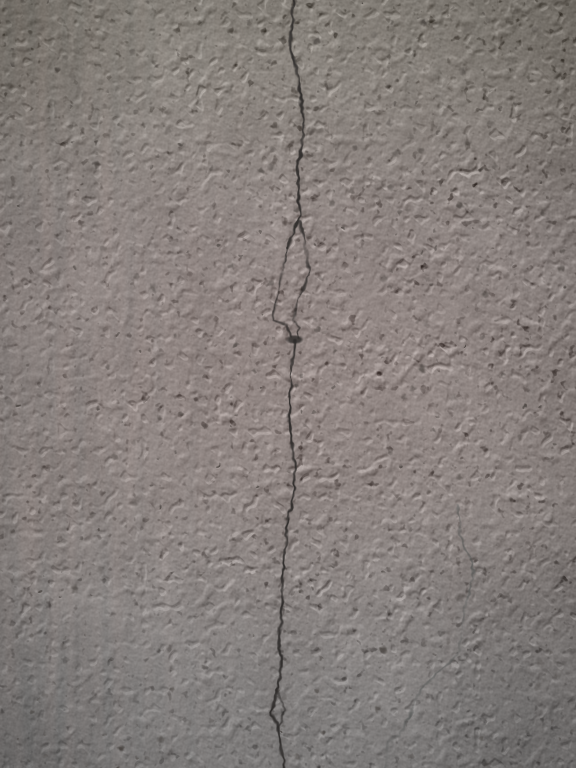
Write a WebGL 2 fragment shader that draws this texture.

```glsl
#version 300 es
precision highp float;
uniform vec2 u_resolution;
out vec4 fragColor;

const vec3 PLASTER = vec3(0.549, 0.527, 0.516);
const vec3 PINK_TINT = vec3(0.024, 0.001, 0.000);
const vec3 COOL_TINT = vec3(-0.020, -0.006, 0.002);
const vec3 WARM_TINT = vec3(-0.004, 0.000, -0.016);
const vec3 CRACK_COLOR = vec3(0.18, 0.17, 0.165);
const vec3 FAINT_COLOR = vec3(0.32, 0.33, 0.325);
const vec3 PIT_COLOR = vec3(0.26, 0.24, 0.225);
const vec2 LIGHT_STEP = vec2(-0.0012, 0.0026);
const float ASPECT = 0.75;
const float RELIEF = 0.22;
const float FLECKS = 0.16;
const float GRAIN = 0.035;
const float VIGNETTE = 0.115;
const float PIT_GRID = 38.0;
const float CRACK_WIDTH = 0.0016;
const float CRACK_JITTER = 0.0050;

// Crack paths, from top to bottom
const vec2 UPPER[7] = vec2[](vec2(.383, 1.01), vec2(.378, .941), vec2(.388, .896),
  vec2(.395, .837), vec2(.387, .779), vec2(.391, .724), vec2(.375, .677));
const vec2 LEFT[5] = vec2[](vec2(.375, .677), vec2(.363, .629), vec2(.357, .583),
  vec2(.372, .577), vec2(.379, .562));
const vec2 RIGHT[7] = vec2[](vec2(.390, .712), vec2(.400, .670), vec2(.402, .642),
  vec2(.387, .609), vec2(.382, .583), vec2(.389, .573), vec2(.389, .560));
const vec2 LOWER[14] = vec2[](vec2(.385, .557), vec2(.378, .512), vec2(.376, .453),
  vec2(.383, .401), vec2(.384, .365), vec2(.375, .323), vec2(.369, .271), vec2(.368, .219),
  vec2(.363, .167), vec2(.367, .141), vec2(.361, .102), vec2(.353, .073),
  vec2(.363, .053), vec2(.370, -.01));
const vec2 LOOP[3] = vec2[](vec2(.361, .102), vec2(.371, .075), vec2(.363, .053));
const vec2 SIDE[9] = vec2[](vec2(.596, .342), vec2(.599, .303), vec2(.617, .258),
  vec2(.607, .212), vec2(.596, .147), vec2(.547, .102), vec2(.521, .043),
  vec2(.504, .034), vec2(.502, -.01));

vec2 hash2(vec2 p) {
  vec3 q = fract(vec3(p.xyx) * vec3(0.1031, 0.1030, 0.0973));
  q += dot(q, q.yzx + 33.33);
  return fract((q.xx + q.yz) * q.zy);
}
float corner(vec2 i, vec2 f, vec2 o) { return dot(hash2(i + o) * 2.0 - 1.0, f - o); }
float gradientNoise(vec2 p) {
  vec2 i = floor(p), f = p - i, e = vec2(0.0, 1.0);
  vec2 u = f * f * f * (f * (f * 6.0 - 15.0) + 10.0);
  return mix(mix(corner(i, f, e.xx), corner(i, f, e.yx), u.x),
             mix(corner(i, f, e.xy), corner(i, f, e.yy), u.x), u.y);
}
// Sparse rounded lumps and dents with finer grain
float plasterHeight(vec2 p) {
  float lumps = smoothstep(0.02, 0.50, gradientNoise(p * 58.0 + 9.0));
  float dents = smoothstep(0.10, 0.45, gradientNoise(p * 83.0 + 40.0));
  return lumps * 0.8 - dents * 0.8 + 0.34 * gradientNoise(p * 130.0) + 0.16 * gradientNoise(p * 250.0);
}
float segmentDistance(vec2 p, vec2 a, vec2 b) {
  vec2 d = b - a;
  return length(p - a - d * clamp(dot(p - a, d) / dot(d, d), 0.0, 1.0));
}
#define TRACE(path, p, d) for (int i = 0; i < path.length() - 1; i++) d = min(d, segmentDistance(p, path[i], path[i + 1]))

float blob(vec2 p, vec2 centre, vec2 size) {
  vec2 d = (p - centre) / size;
  return exp(-dot(d, d));
}
float stroke(float d, float width, float edge) { return 1.0 - smoothstep(width - edge, width + edge, d); }

// Scattered small holes: x is shadow, y is the lit lower rim
vec2 pits(vec2 p, float density) {
  vec2 result = vec2(0.0), cell = floor(p * PIT_GRID);
  vec2 warp = 0.0045 * vec2(gradientNoise(p * 170.0), gradientNoise(p * 170.0 + 33.0));
  for (int k = 0; k < 9; k++) {
    vec2 id = cell + vec2(k % 3 - 1, k / 3 - 1);
    vec2 rnd = hash2(id + 17.0), pick = hash2(id + 91.0);
    vec2 d = p + warp - (id + rnd) / PIT_GRID;
    float r = mix(0.0018, 0.0052, pick.y * pick.y);
    float on = step(pick.x, density) * mix(0.2, 0.85, rnd.x * rnd.y);
    result = max(result, on * vec2(stroke(length(d), 0.85 * r, 0.55 * r),
                                   blob(d, vec2(0.0, -1.5 * r), vec2(1.2, 0.7) * r)));
  }
  return result;
}

void main() {
  vec2 p = gl_FragCoord.xy / u_resolution * vec2(ASPECT, 1.0);

  // Broad light, tints and brushed streaks
  vec2 c = (p - vec2(0.36, 0.52)) / vec2(0.40, 0.56);
  vec3 color = PLASTER - VIGNETTE * smoothstep(0.15, 1.9, dot(c, c));
  color += PINK_TINT * blob(p, vec2(0.40, 0.54), vec2(0.42, 0.30));
  color += COOL_TINT * smoothstep(0.40, 0.0, p.y) + WARM_TINT * smoothstep(0.65, 1.0, p.y);
  color += 0.035 * gradientNoise(p * 7.0) + 0.035 * gradientNoise(p * 21.0 + 5.0);
  float leftSide = smoothstep(0.36, 0.05, p.x);
  color += vec3(0.040, 0.028, 0.025) * gradientNoise(p * vec2(62.0, 5.0) + 3.0) * (0.3 + leftSide);

  // Surface relief, dark flecks and pits
  float rough = mix(1.0, 0.75, leftSide) * mix(0.7, 1.0, smoothstep(0.0, 0.35, p.y));
  rough *= 1.0 + 0.9 * gradientNoise(p * 14.0 + 50.0);
  color += RELIEF * rough * clamp(plasterHeight(p) - plasterHeight(p + LIGHT_STEP), -0.65, 0.5);
  color -= FLECKS * rough * smoothstep(0.22, 0.55, gradientNoise(p * 88.0 + 14.0) + 0.4 * gradientNoise(p * 210.0));
  color += GRAIN * (gradientNoise(p * 190.0 + 7.0) + gradientNoise(p * 330.0));
  vec2 pit = pits(p, 0.35 + 0.35 * blob(p, vec2(0.57, 0.66), vec2(0.19, 0.22)));
  color = mix(color + 0.08 * pit.y, PIT_COLOR, pit.x);

  // Cracks, made jagged by bending the plane
  float bend = gradientNoise(p * 55.0) + 0.6 * gradientNoise(p * 140.0);
  vec2 bent = p + CRACK_JITTER * vec2(bend, 0.0);
  float mainCrack = 1.0, thinCrack = 1.0, sideCrack = 1.0;
  TRACE(UPPER, bent, mainCrack);
  TRACE(LOWER, bent, mainCrack);
  TRACE(LEFT, bent, thinCrack);
  TRACE(RIGHT, bent, thinCrack);
  TRACE(LOOP, bent, thinCrack);
  TRACE(SIDE, bent, sideCrack);
  float width = CRACK_WIDTH * (1.0 + 1.1 * gradientNoise(p * 60.0 + 20.0));
  float edge = 0.8 / u_resolution.y + 0.0004;
  float fade = gradientNoise(p * 36.0 + 60.0);
  color -= 0.04 * exp(-min(mainCrack, thinCrack) / 0.004);
  color = mix(color, FAINT_COLOR, clamp(0.5 + fade, 0.15, 0.85) * stroke(sideCrack, 0.9 * width, edge));
  color = mix(color, CRACK_COLOR, clamp(0.66 + fade, 0.3, 0.8) * stroke(thinCrack, 0.8 * width, edge));
  color = mix(color, CRACK_COLOR, clamp(0.88 + 0.5 * fade, 0.6, 0.95) * stroke(mainCrack, width, edge));

  // Chipped hole where the branches meet
  float hole = length((bent - vec2(0.384, 0.558)) / vec2(0.0135, 0.0058));
  color = mix(color, CRACK_COLOR, 0.8 * stroke(hole, 0.85, 0.3));
  fragColor = vec4(clamp(color, 0.0, 1.0), 1.0);
}
```
